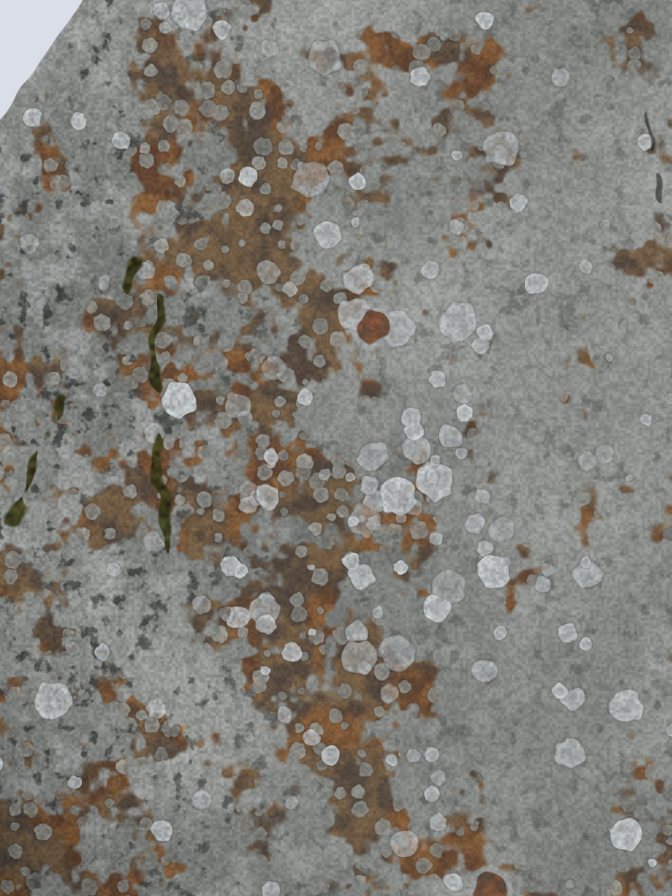
A WebGL 2 fragment shader for this texture:

```glsl
#version 300 es
precision highp float;
// Weathered grey boulder with rust stains, pale round lichens and mossy cracks.
// Layered value noise gives stone and stains; jittered cells give the lichens.
// Lengths are fractions of the canvas height.
#define STONE vec3(0.525, 0.535, 0.520)
#define PALE vec3(0.690, 0.708, 0.715)
#define RUST vec3(0.445, 0.355, 0.255)
#define UMBER vec3(0.315, 0.265, 0.225)
#define MOSS vec3(0.200, 0.200, 0.090)
#define SKY vec3(0.850, 0.870, 0.910)
#define GRAIN_CELLS 330.0
#define GRAIN_DEPTH 0.30
#define STAIN_LEVEL 0.70
#define LICHEN_CELLS 21.0
#define LICHEN_FILL 0.46
#define PATCH_CELLS 46.0

uniform vec2 u_resolution;
out vec4 outColor;

// Integer hash: three values from 0 to 1 per cell and seed
vec3 hash3(vec2 cell, float seed) {
  uvec3 v = uvec3(ivec3(vec3(cell, seed))) * 1664525u + 1013904223u;
  v.x += v.y * v.z; v.y += v.z * v.x; v.z += v.x * v.y;
  v ^= v >> 16u;
  v.x += v.y * v.z; v.y += v.z * v.x; v.z += v.x * v.y;
  return vec3(v >> 8u) / 16777216.0;
}

float noise(vec2 p) {
  vec2 i = floor(p), f = fract(p);
  f = f * f * (3.0 - 2.0 * f);
  float low = mix(hash3(i, 1.0).x, hash3(i + vec2(1, 0), 1.0).x, f.x);
  float high = mix(hash3(i + vec2(0, 1), 1.0).x, hash3(i + vec2(1, 1), 1.0).x, f.x);
  return mix(low, high, f.y);
}

float fbm(vec2 p) {
  float sum = 0.0, amp = 0.533;
  for (int i = 0; i < 4; i++) {
    sum += amp * noise(p);
    p = mat2(1.6, 1.2, -1.2, 1.6) * p + 7.3;
    amp *= 0.5;
  }
  return sum;
}

// How thickly the pale lichens grow at a place
float colony(vec2 p) {
  vec2 d = (p - vec2(0.43, 0.40)) / vec2(0.17, 0.27);
  return 0.16 + 0.84 * exp(-dot(d, d));
}

// Nearest scattered disc: distance to rim, depth (-1 centre, 0 rim), random tone
vec3 discs(vec2 p, float cells, float fill, float clustered) {
  vec2 g = p * cells, home = floor(g);
  float wobble = 0.13 * (noise(g * 5.0) - 0.5);
  vec3 nearest = vec3(1.0, 1.0, 0.0);
  for (int j = -1; j <= 1; j++) {
    for (int i = -1; i <= 1; i++) {
      vec2 cell = home + vec2(i, j);
      vec3 place = hash3(cell, cells), look = hash3(cell, cells + 100.0);
      float density = fill * mix(1.0, colony((cell + 0.5) / cells), clustered);
      float radius = mix(0.16, 0.46, look.x);
      float d = length(g - cell - 0.2 - 0.6 * place.xy) - radius + wobble;
      if (place.z < density && d / cells < nearest.x)
        nearest = vec3(d / cells, d / radius, look.z);
    }
  }
  return nearest;
}

// Broken, wavering line from a to b
float crack(vec2 p, vec2 a, vec2 b, float width) {
  p.x += 0.012 * (noise(p * 45.0) - 0.5);
  vec2 ab = b - a;
  float d = length(p - a - ab * clamp(dot(p - a, ab) / dot(ab, ab), 0.0, 1.0));
  float w = width * smoothstep(0.38, 0.75, noise(p * 38.0 + 4.0));
  return (1.0 - smoothstep(w * 0.6, w + 0.0015, d)) * smoothstep(0.0, 0.001, w);
}

void main() {
  vec2 p = gl_FragCoord.xy / u_resolution.y;
  float edge = 1.0 / u_resolution.y;
  float left = 1.0 - smoothstep(0.12, 0.42, p.x);
  float grain = 0.65 * noise(p * GRAIN_CELLS) + 0.35 * noise(p * GRAIN_CELLS * 0.45 + 9.0) - 0.5;

  // Stone with broad tone, pale crust and dark pits
  vec3 color = STONE * (0.97 + 0.42 * (fbm(p * 5.0 + 2.0) - 0.5) + 0.06 * p.y);
  float crust = smoothstep(0.54, 0.66, fbm(p * 26.0 + 31.0));
  color = mix(color, vec3(0.63, 0.645, 0.64), crust * (0.22 + 0.35 * left));
  float pits = smoothstep(0.60, 0.78, fbm(p * 75.0 + 17.0));
  color *= 1.0 - pits * (0.18 + 0.28 * left);

  // Rust: a drifting central band, the left flank and the lower left foot
  float drift = (p.x - mix(0.41, 0.28, smoothstep(0.0, 0.75, p.y))) / 0.095;
  float band = exp(-drift * drift) * (1.0 - 0.6 * smoothstep(0.75, 1.0, p.y));
  vec2 top = (p - vec2(0.49, 0.88)) / vec2(0.08, 0.12);
  float foot = exp(-dot(p, p) / 0.022);
  float zone = 0.27 * band + 0.13 * left + 0.15 * exp(-dot(top, top)) + 0.20 * foot;
  float stain = fbm(p * 17.0) + 0.26 * (noise(p * 95.0) - 0.5) + zone - STAIN_LEVEL;
  float rust = smoothstep(-0.05, 0.07, stain);
  vec3 rustColor = mix(UMBER, RUST, smoothstep(0.32, 0.66, fbm(p * 48.0 + 5.0)));
  rustColor += vec3(0.06, -0.01, -0.05) * smoothstep(0.5, 0.7, noise(p * 22.0 + 3.0));
  color = mix(color, rustColor, rust * 0.93);

  // Grey-green crusts growing over the stains
  vec3 crusts = discs(p, PATCH_CELLS, 0.55, 0.0);
  float cover = 1.0 - smoothstep(-edge, edge * 1.5, crusts.x);
  vec3 crustColor = STONE * (0.87 + 0.24 * crusts.z + 0.10 * smoothstep(-0.5, 0.0, crusts.y));
  color *= 1.0 - 0.18 * rust * (1.0 - smoothstep(0.0, 0.003, abs(crusts.x)));
  color = mix(color, crustColor, cover * mix(0.12, 0.85, rust));

  // Pale round lichens, large and small, with bright rims
  for (int i = 0; i < 2; i++) {
    vec3 lichen = discs(p, LICHEN_CELLS * (1.0 + float(i)), LICHEN_FILL / (1.0 + 1.3 * float(i)), 1.0);
    float body = 1.0 - smoothstep(-edge, edge * 1.2, lichen.x);
    float rim = smoothstep(-0.55, -0.1, lichen.y);
    vec3 tone = PALE * (0.92 + 0.09 * rim + 0.08 * lichen.z + 0.10 * (noise(p * 130.0) - 0.5));
    color *= 1.0 - 0.12 * (1.0 - smoothstep(0.0, 0.003, abs(lichen.x)));
    color = mix(color, tone, body * mix(0.45, 1.0, lichen.z));
  }

  // Round rust scabs inside pale halos
  for (int i = 0; i < 2; i++) {
    float d = length(p - mix(vec2(0.417, 0.635), vec2(0.547, 0.008), float(i)));
    d += 0.009 * (noise(p * 85.0) - 0.5);
    color = mix(color, PALE * 0.92, 0.6 * (1.0 - smoothstep(0.022, 0.027, d)));
    color = mix(color, mix(UMBER, vec3(0.52, 0.33, 0.23), noise(p * 140.0)), 1.0 - smoothstep(0.016, 0.019, d));
  }

  // Mossy cracks and one dry fissure
  float moss = crack(p, vec2(0.172, 0.67), vec2(0.183, 0.36), 0.007);
  moss = max(moss, crack(p, vec2(0.070, 0.555), vec2(0.015, 0.42), 0.009));
  moss = max(moss, crack(p, vec2(0.152, 0.705), vec2(0.130, 0.65), 0.010));
  color = mix(color, MOSS * (0.6 + 0.9 * noise(p * 160.0)), moss * 0.92);
  color *= 1.0 - 0.45 * crack(p, vec2(0.700, 0.95), vec2(0.745, 0.76), 0.003);

  // Grain, shaded foot, and sky past the upper left shoulder
  color *= 1.0 + GRAIN_DEPTH * (1.0 + 0.25 * left) * grain;
  color *= 1.0 - 0.22 * foot;
  float shoulder = (p.y - 0.868 - 1.4 * p.x) / 1.72 + 0.006 * (noise(p * 40.0) - 0.5);
  color = mix(color, SKY, smoothstep(-edge, edge, shoulder));
  outColor = vec4(color, 1.0);
}
```
